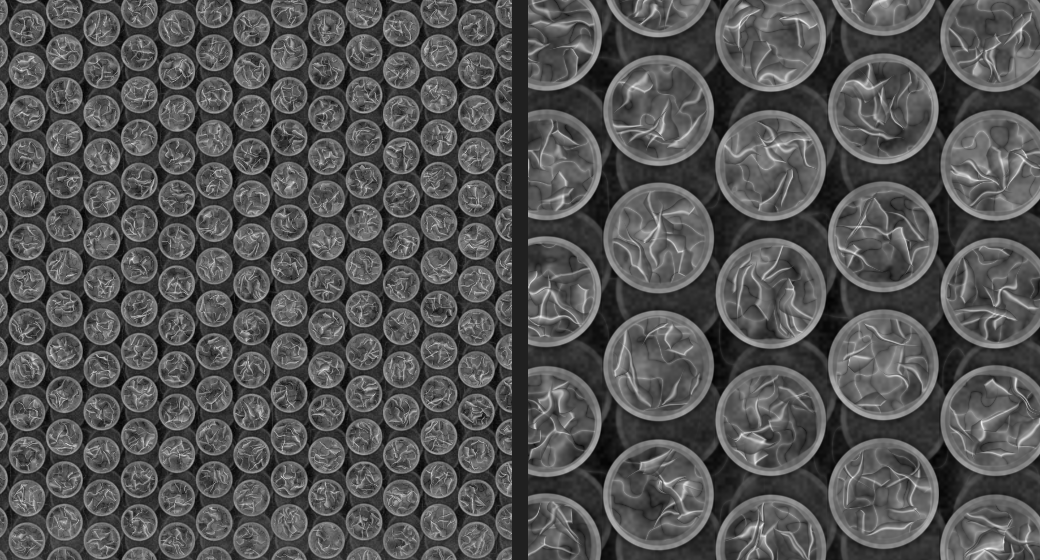
Left, the full canvas; right, a detail of the centre.
This texture is drawn by a WebGL 1 fragment shader. Its source:

```glsl
precision highp float;
// Bubble wrap: staggered columns of crinkled clear bubbles over a dim second layer.

uniform vec2 u_resolution;

// Layout, in canvas heights
const vec2 PITCH = vec2(0.06686, 0.07624);
const vec2 ORIGIN = vec2(0.0482, 0.9499);
const float STAGGER = 0.427;
const float RADIUS = 0.0330;
const vec2 BACK_SHIFT = vec2(0.0070, 0.0182);
const float BACK_STAGGER = -0.22;
const vec2 JITTER = vec2(0.015, 0.05);

// Grey tones
const float GAP_TONE = 0.075;
const float STRIP_TONE = 0.175;
const float BACK_TONE = 0.20;
const float BACK_RIM_TONE = 0.34;
const float FILM_TONE = 0.33;
const float RIM_TONE = 0.57;
const float FOLD_DARK = 0.20;
const float FOLD_LIGHT = 0.76;
const float HAZE_TONE = 0.46;

const float RIM_WIDTH = 0.085;
const float GRAIN = 0.07;
const int FOLDS = 9;
const float TAU = 6.28319;

float hash(vec2 p) {
  vec3 q = fract(p.xyx * 0.1031);
  q += dot(q, q.yzx + 33.33);
  return fract((q.x + q.y) * q.z);
}

float noise(vec2 p) {
  vec2 i = floor(p), f = fract(p);
  f *= f * (3.0 - 2.0 * f);
  return mix(mix(hash(i), hash(i + vec2(1, 0)), f.x),
             mix(hash(i + vec2(0, 1)), hash(i + vec2(1, 1)), f.x), f.y);
}

float ridge(vec2 p) { return 1.0 - abs(2.0 * noise(p) - 1.0); }

// 1 inside (d < 0), 0 outside, softened over w
float cover(float d, float w) { return 1.0 - smoothstep(-w, w, d); }

// Position in the nearest bubble in radii; id is its column and row
vec2 bubbleSpace(vec2 uv, vec2 origin, float stagger, out vec2 id) {
  vec2 g = (uv - origin) / PITCH;
  id.x = floor(g.x + 0.5);
  g.y -= stagger * mod(id.x, 2.0);
  id.y = floor(g.y + 0.5);
  vec2 jitter = vec2(hash(id + 71.0), hash(id + 93.0)) - 0.5;
  return (g - id) * PITCH / RADIUS - jitter * JITTER;
}

// Crumpled film: soft wrinkles, then tapered folds lit along one side
float crumpledFilm(vec2 p, vec2 id, float px) {
  vec2 seed = id * 13.7 + 250.0;
  vec2 q = p + 0.22 * (vec2(noise(p * 3.5 + seed), noise(p * 3.5 + seed + 40.0)) - 0.5);
  float tone = FILM_TONE + 0.26 * (noise(q * 2.4 + seed) - 0.5);
  tone += 0.08 * (hash(id + 17.0) - 0.5);
  tone += 0.20 * pow(ridge(q * 3.2 + seed + 9.0), 9.0);
  tone -= 0.12 * pow(ridge(q * 4.0 + seed + 23.0), 6.0);
  for (int i = 0; i < FOLDS; i++) {
    vec2 key = seed + float(i) * vec2(5.3, 8.9);
    float place = TAU * hash(key), turn = TAU * hash(key + 1.7);
    vec2 s = q - 0.72 * sqrt(hash(key + 3.1)) * vec2(cos(place), sin(place));
    s = vec2(dot(s, vec2(cos(turn), sin(turn))), dot(s, vec2(-sin(turn), cos(turn))));
    float t = s.x / mix(0.5, 1.15, hash(key + 4.3)) + 0.5;
    float taper = min(4.0 * t, 1.0 - t);
    float width = mix(0.04, 0.23, hash(key + 6.1)) * taper;
    float y = s.y - 0.35 * s.x * s.x;
    float across = clamp(0.5 + 0.5 * y / max(width, 0.01), 0.0, 1.0);
    float lit = mix(FOLD_DARK, mix(0.45, FOLD_LIGHT, hash(key + 7.9)), across);
    tone = mix(tone, lit, 0.75 * cover(abs(y) - width, px));
    tone += 0.20 * cover(abs(y - width) - 0.02, px) * smoothstep(0.0, 0.3, taper);
  }
  return tone;
}

void main() {
  vec2 uv = gl_FragCoord.xy / u_resolution.y;
  float px = 1.0 / (u_resolution.y * RADIUS);
  vec2 id, backId;
  vec2 p = bubbleSpace(uv, ORIGIN, STAGGER, id);
  vec2 b = bubbleSpace(uv, ORIGIN + BACK_SHIFT, BACK_STAGGER, backId);
  float r = length(p), backR = length(b);

  // Dark gaps, film strips and wisps
  float tone = mix(STRIP_TONE, GAP_TONE, smoothstep(0.45, 0.95, abs(p.x)));
  tone += 0.07 * (noise(uv * vec2(60.0, 35.0)) - 0.5);
  tone += 0.10 * pow(ridge(uv * vec2(75.0, 45.0) + 30.0), 10.0);

  // Second layer, seen through the gaps
  float backFilm = BACK_TONE + 0.12 * (noise(b * 3.0 + backId * 7.0 + 90.0) - 0.5);
  tone = mix(tone, backFilm, 0.8 * cover(backR - 0.98, px));
  float backRim = cover(abs(backR - 0.93) - 0.05, px + 0.02);
  tone = mix(tone, BACK_RIM_TONE, backRim * (0.45 + 0.4 * noise(b * 2.0 + backId * 5.0)));

  // Contact shadow, then the front bubble
  tone *= 1.0 - 0.35 * cover(r - 1.06, 0.07);
  float film = crumpledFilm(p, id, px);
  vec2 around = p / max(r, 0.01);
  float uneven = noise(around * 2.3 + id * 11.0 + 150.0);
  float buckle = 0.80 + 0.11 * uneven;
  film = mix(0.43 + 0.12 * (uneven - 0.5), film, cover(r - buckle, px + 0.015));
  film += 0.16 * cover(abs(r - buckle) - 0.012, px) * uneven;
  float rim = cover(abs(r - 1.0 + RIM_WIDTH * 0.5) - RIM_WIDTH * 0.5, px);
  film = mix(film, RIM_TONE + 0.20 * (uneven - 0.5) - 0.05 * around.y, 0.85 * rim);
  tone = mix(tone, film, cover(r - 1.0, px));

  // Haze near the lower edge, and fine grain
  float haze = (1.0 - smoothstep(0.0, 0.16, uv.y)) * noise(uv * 9.0 + 4.0);
  tone = mix(tone, HAZE_TONE, 0.3 * haze);
  tone += GRAIN * (noise(uv * 430.0) - 0.5);
  gl_FragColor = vec4(vec3(clamp(tone, 0.0, 1.0)), 1.0);
}
```
